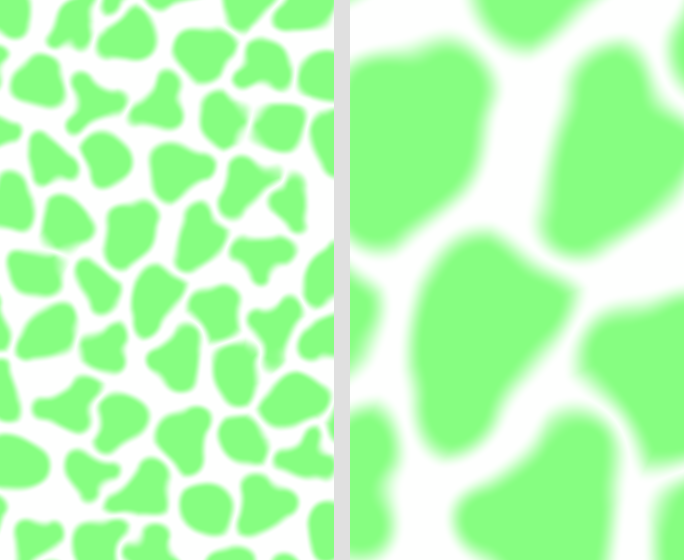
Left, the full canvas; right, a detail of the centre.
Write a WebGL 2 fragment shader that draws this pattern.

```glsl
#version 300 es
precision highp float;
// Soft green blobs scattered on white, like a blurred animal hide.
// Each cell of a tilted, staggered grid holds a blob of three merged arms;
// the two nearest blobs are compared to keep a pale gap between neighbours.

#define CELL 0.113        // cell size, in canvas heights
#define GRID_TILT -0.2    // angle of the rows, in radians
#define CORE_MIN 0.12     // radius range at the middle of a blob
#define CORE_MAX 0.29
#define TIP_MIN 0.10      // radius range of the arm ends
#define TIP_MAX 0.29
#define REACH_MIN 0.43    // range of the arm lengths
#define REACH_MAX 0.63
#define BLEND 0.22        // roundness of the inner corners
#define GAP 0.08          // half the gap between neighbours
#define SOFT_IN -0.045    // start and end of the blurred edge
#define SOFT_OUT 0.098

uniform vec2 u_resolution;
out vec4 fragColor;

const vec3 GREEN = vec3(0.525, 0.995, 0.505);
const vec3 WHITE = vec3(0.995, 1.0, 0.995);
const float TAU = 6.28319;
const float JITTER = 0.3;       // scatter of the blob centres, in cells
const float WARP = 0.06;        // irregularity of the outlines
const float LEAN_ANGLE = 0.75;  // direction in which blobs are longer
const float LEAN = 0.13;

vec2 hash2(vec2 p) {
  vec3 q = fract(p.xyx * vec3(0.1031, 0.1030, 0.0973));
  q += dot(q, q.yzx + 33.33);
  return fract((q.xx + q.yz) * q.zy);
}

float cornerSlope(vec2 corner, vec2 offset) {
  float angle = TAU * hash2(corner + 71.0).x;
  return dot(vec2(cos(angle), sin(angle)), offset);
}

float gradientNoise(vec2 p) {
  vec2 i = floor(p), f = p - i;
  vec2 u = f * f * f * (f * (f * 6.0 - 15.0) + 10.0);
  vec2 e = vec2(1.0, 0.0);
  float low = mix(cornerSlope(i, f), cornerSlope(i + e, f - e), u.x);
  float high = mix(cornerSlope(i + e.yx, f - e.yx), cornerSlope(i + 1.0, f - 1.0), u.x);
  return mix(low, high, u.y);
}

float smoothMin(float a, float b, float k) {
  float h = max(k - abs(a - b), 0.0) / k;
  return min(a, b) - 0.25 * h * h * k;
}

// Capsule from the origin to tip, its radius going from core to end.
float taperedArm(vec2 p, vec2 tip, float core, float end) {
  float t = clamp(dot(p, tip) / dot(tip, tip), 0.0, 1.0);
  return length(p - tip * t) - mix(core, end, t);
}

// Three arms of random direction and length, slender or plump together.
float blob(vec2 p, vec2 id) {
  vec2 build = hash2(id + 19.0);
  float core = mix(CORE_MIN, CORE_MAX, build.y);
  float d = 10.0;
  for (int i = 0; i < 3; i++) {
    float arm = float(i);
    vec2 shape = hash2(id + 37.0 * (arm + 1.0));
    float bend = hash2(id + 53.0 * (arm + 2.0)).y - 0.5;
    float angle = TAU * (build.x + (arm + 0.7 * bend) / 3.0);
    float end = mix(TIP_MIN, TIP_MAX, mix(shape.x, build.y, 0.5));
    float stretch = 1.0 + LEAN * cos(2.0 * (angle + GRID_TILT - LEAN_ANGLE));
    float reach = stretch * mix(REACH_MIN, REACH_MAX, shape.y) - end;
    vec2 tip = reach * vec2(cos(angle), sin(angle));
    d = smoothMin(d, taperedArm(p, tip, core, end), BLEND);
  }
  return d;
}

// Distance to the scattered blobs, with a gap where two would meet.
float blobField(vec2 p) {
  float nearest = 10.0, second = 10.0;
  float baseRow = floor(p.y);
  for (int j = -1; j <= 1; j++) {
    float row = baseRow + float(j);
    float stagger = 0.5 * mod(row, 2.0);
    float baseColumn = floor(p.x - stagger);
    for (int i = -1; i <= 1; i++) {
      vec2 id = vec2(baseColumn + float(i), row);
      vec2 centre = id + 0.5 + JITTER * (hash2(id + 7.0) - 0.5);
      centre.x += stagger;
      float d = blob(p - centre, id);
      second = min(second, max(nearest, d));
      nearest = min(nearest, d);
    }
  }
  float border = GAP - 0.5 * (second - nearest);
  return -smoothMin(-nearest, -border, 0.12);
}

void main() {
  vec2 p = gl_FragCoord.xy / u_resolution.y / CELL;
  float c = cos(GRID_TILT), s = sin(GRID_TILT);
  p = vec2(c * p.x + s * p.y, c * p.y - s * p.x) + 20.0;
  vec2 warp = vec2(gradientNoise(p * 1.4), gradientNoise(p * 1.4 + 40.0));
  float d = blobField(p + WARP * warp);
  vec3 colour = mix(GREEN, WHITE, smoothstep(SOFT_IN, SOFT_OUT, d));
  fragColor = vec4(colour, 1.0);
}
```
